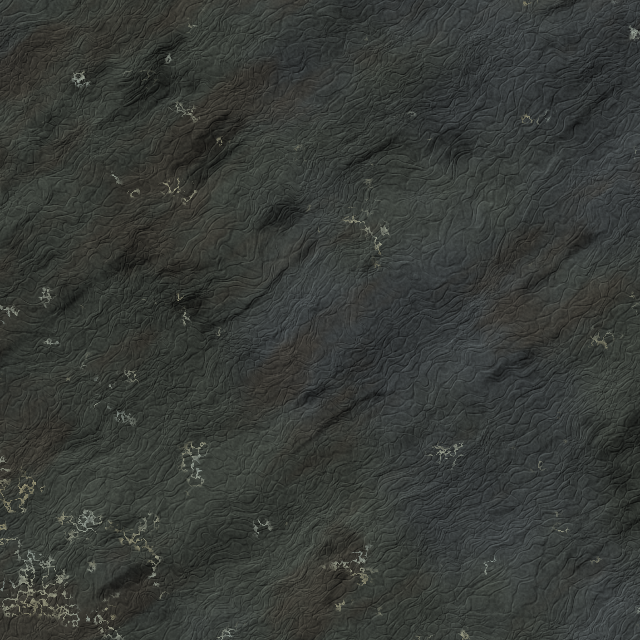
This texture is drawn by a WebGL 2 fragment shader. Its source:

```glsl
#version 300 es
precision highp float;
// Dark weathered rock with fine wrinkled cracks, diagonal seams and pale mineral flecks.
uniform vec2 u_resolution;
out vec4 outColor;

// Integer hash giving two values in 0..1
vec2 hash2(vec2 cell) {
  uvec2 v = uvec2(ivec2(cell)) * 1664525u + 1013904u;
  v.x += v.y * 1664525u;
  v.y += v.x * 1664525u;
  v ^= v >> 16u;
  v.x += v.y * 1664525u;
  v.y += v.x * 1664525u;
  v ^= v >> 16u;
  return vec2(v & 65535u) / 65535.0;
}

float noise(vec2 p) {
  vec2 i = floor(p), f = fract(p);
  f = f * f * (3.0 - 2.0 * f);
  float low = mix(hash2(i).x, hash2(i + vec2(1, 0)).x, f.x);
  float high = mix(hash2(i + vec2(0, 1)).x, hash2(i + 1.0).x, f.x);
  return mix(low, high, f.y);
}

float fbm(vec2 p) {
  float sum = 0.0, weight = 0.533;
  for (int i = 0; i < 4; i++) {
    sum += weight * noise(p);
    p = mat2(1.6, 1.2, -1.2, 1.6) * p + 17.3;
    weight *= 0.5;
  }
  return sum;
}

// Gap between the two nearest cell centres: zero along the cracks
float crackGap(vec2 p) {
  vec2 i = floor(p), f = fract(p);
  float nearest = 8.0, second = 8.0;
  for (int y = -1; y <= 1; y++) {
    for (int x = -1; x <= 1; x++) {
      vec2 offset = vec2(x, y);
      float d = length(offset + hash2(i + offset) - f);
      second = min(second, max(nearest, d));
      nearest = min(nearest, d);
    }
  }
  return second - nearest;
}

// Axes along and across the diagonal grain of the rock
vec2 grainAxes(vec2 p) {
  return vec2(dot(p, vec2(0.8, 0.6)), dot(p, vec2(-0.6, 0.8)));
}

float relief(vec2 p) {
  vec2 warp = vec2(fbm(p * 7.0), fbm(p * 7.0 + 31.0)) - 0.5;
  vec2 ripple = vec2(noise(p * 60.0), noise(p * 60.0 + 53.0)) - 0.5;
  vec2 q = grainAxes(p + 0.1 * warp + 0.012 * ripple);
  float plates = smoothstep(0.0, 0.24, crackGap(q * vec2(32, 70)));
  float chips = smoothstep(0.0, 0.28, crackGap(q * vec2(62, 105) + 9.0));
  float patches = smoothstep(0.3, 0.65, noise(p * 13.0 + 5.0));
  float rough = fbm(q * vec2(28, 62));
  return mix(0.6, 0.25, patches) * plates + mix(0.12, 0.5, patches) * chips + 2.4 * rough;
}

void main() {
  vec2 p = gl_FragCoord.xy / u_resolution.y;
  vec2 q = grainAxes(p + 0.05 * (noise(p * 6.0) - 0.5));

  // Light from the upper left
  vec2 toLight = 0.001 * vec2(-0.6, 0.8);
  float lit = relief(p - toLight);
  float slope = lit - relief(p + toLight);
  float shade = 1.0 + 0.46 * slope + 0.1 * (lit - 1.75);

  // Broad tone, long seams and fine grit
  shade += 0.55 * (fbm(q * vec2(4, 11) + 3.0) - 0.5);
  float seam = 1.0 - abs(2.0 * fbm(q * vec2(3, 13) + 40.0) - 1.0);
  float broken = smoothstep(0.45, 0.7, fbm(p * 9.0 + 70.0));
  shade -= 0.4 * smoothstep(0.86, 1.0, seam) * broken;
  shade += 0.2 * (noise(p * 330.0) - 0.5) + 0.14 * (noise(p * 510.0 + 11.0) - 0.5);

  // Greenish stone, bluer to the upper right, rusty in places on the left
  float blue = smoothstep(0.35, 0.75, fbm(p * 4.0 + 20.0) + 0.25 * (p.x + p.y - 1.0));
  vec3 stone = mix(vec3(0.213, 0.23, 0.209), vec3(0.212, 0.228, 0.231), blue);
  float rust = smoothstep(0.52, 0.75, fbm(q * vec2(5, 13) + 90.0) + 0.15 * (0.5 - p.x));
  stone = mix(stone, vec3(0.215, 0.2, 0.175), 0.7 * rust);
  vec3 color = stone * clamp(shade, 0.3, 1.75);

  // Lacy pale flecks, gathered at the lower left and along one short seam
  vec2 seamOffset = grainAxes(p - vec2(0.56, 0.72)) * vec2(14, 40);
  float gather = 0.27 * exp(-4.0 * length(p - vec2(0.09, 0.06)));
  gather += 0.2 * exp(-dot(seamOffset, seamOffset));
  float cluster = smoothstep(0.73, 0.82, fbm(p * 17.0 + 8.0) + gather);
  float lace = 1.0 - abs(2.0 * fbm(p * 85.0 + 60.0) - 1.0);
  float fleck = cluster * smoothstep(0.84, 0.97, lace);
  vec3 mineral = mix(vec3(0.56, 0.61, 0.59), vec3(0.58, 0.56, 0.44), noise(p * 22.0));
  color = mix(color, mineral * (0.75 + 0.4 * noise(p * 260.0)), 0.9 * fleck);

  outColor = vec4(color, 1.0);
}
```
